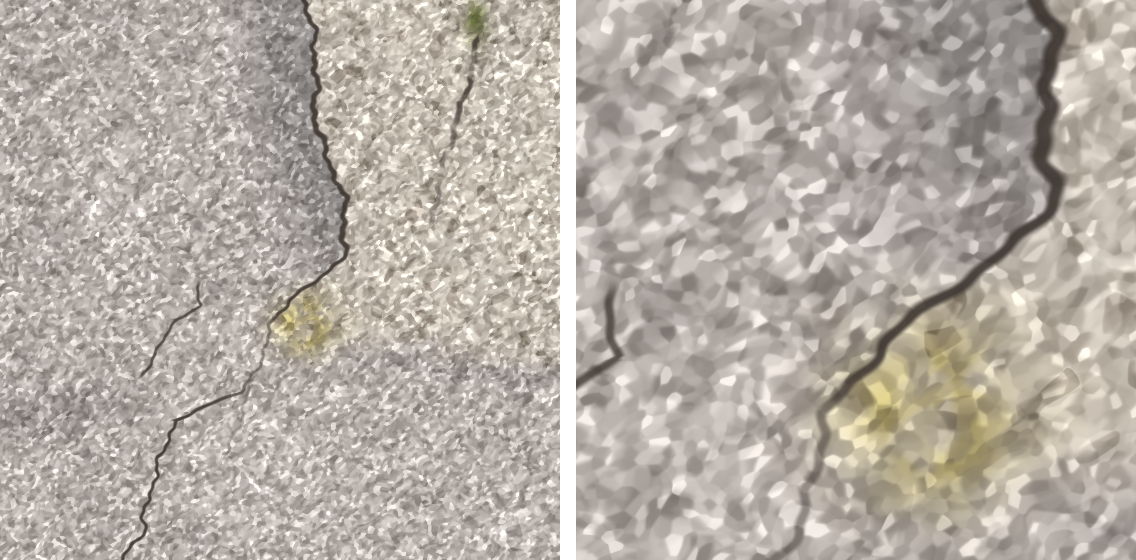
Left: the whole. Right: its middle third, enlarged.
Give the GLSL for this texture, as a WebGL 1 fragment shader.

```glsl
precision highp float;
// Weathered grey stone with wandering cracks, a shaded ledge and a little moss.
// Grain is smooth cellular noise; each crack is a curve x(y) built from ramps
// and layered sines, drawn by its slope-corrected distance.
uniform vec2 u_resolution;

vec2 hash2(vec2 p) {
  vec2 q = vec2(dot(p, vec2(127.1, 311.7)), dot(p, vec2(269.5, 183.3)));
  return fract(sin(q) * 4375.85);
}

// Soft Voronoi: every cell has a random tone, blended by distance. Mean 0.
float grains(vec2 p) {
  vec2 cell = floor(p), f = fract(p);
  float total = 0.0, weight = 0.0;
  for (int j = -1; j <= 1; j++) {
    for (int i = -1; i <= 1; i++) {
      vec2 o = vec2(float(i), float(j));
      vec2 r = o + hash2(cell + o) - f;
      float w = exp(-9.0 * dot(r, r));
      total += w * hash2(cell + o + 37.0).x;
      weight += w;
    }
  }
  return total / weight - 0.5;
}

float wander(float y) {
  return 0.004 * sin(61.0 * y) + 0.003 * sin(127.0 * y + 1.0) + 0.0015 * sin(291.0 * y + 2.0);
}

float ramp(float a, float b, float y) { return clamp((y - a) / (b - a), 0.0, 1.0); }

// Main crack: climbs to the right, then leans back near the top.
float mainCrack(float y) {
  return 0.215 + 0.045 * smoothstep(0.0, 0.06, y) + 0.055 * ramp(0.10, 0.26, y)
    + 0.115 * ramp(0.25, 0.30, y) + 0.05 * ramp(0.30, 0.38, y)
    + 0.135 * smoothstep(0.41, 0.56, y) - 0.052 * smoothstep(0.62, 0.80, y)
    - 0.018 * smoothstep(0.92, 1.0, y) + wander(y);
}

float shortCrack(float y) {
  return 0.247 + 0.072 * ramp(0.32, 0.435, y) + 0.036 * ramp(0.43, 0.455, y)
    + 0.6 * wander(y + 0.3);
}

float branchCrack(float y) { return 0.40 + 0.055 * ramp(0.17, 0.33, y) + wander(y + 0.6); }

float rightCrack(float y) {
  return 0.772 + 0.085 * smoothstep(0.58, 0.98, y) + 0.7 * wander(y + 0.1);
}

// Signed distance to a curve x(y), from its offset now and a little higher.
float curveDistance(float x, float here, float above) {
  float slope = (above - here) / 0.003;
  return (x - here) / sqrt(1.0 + slope * slope);
}

float line(float d, float halfWidth) {
  return 1.0 - smoothstep(halfWidth * 0.4, halfWidth + 0.0025, abs(d));
}

float span(float a, float b, float fade, float y) {
  return smoothstep(a - fade, a + fade, y) * (1.0 - smoothstep(b - fade, b + fade, y));
}

float blob(vec2 p, vec2 center, vec2 radius) {
  vec2 q = (p - center) / radius;
  return exp(-dot(q, q));
}

void main() {
  vec2 p = gl_FragCoord.xy / u_resolution;

  // Grain, warped and stretched along a rising diagonal
  vec2 warp = vec2(sin(p.y * 93.0 + 3.0 * sin(p.x * 41.0)), sin(p.x * 87.0 + 3.0 * sin(p.y * 37.0)));
  vec2 q = mat2(0.8, -0.75, 0.6, 1.0) * (p + 0.0025 * warp);
  float coarse = grains(q * 74.0);
  float fine = grains(q * 128.0 + 11.0);
  float clouds = grains(p * 6.0 + 3.0) + 0.6 * grains(p * 17.0);
  float patches = grains(p * 34.0 + 5.0);

  // Slabs: grey to the left and below, pale and warm at upper right
  float side = p.x - mainCrack(p.y);
  float rim = p.y - (0.455 - 0.11 * p.x + 0.03 * clouds + 0.02 * patches);
  float pale = smoothstep(-0.004, 0.012, side) * smoothstep(-0.025, 0.04, rim);
  float ledge = smoothstep(-0.16, -0.04, side + 0.04 * clouds)
    * (1.0 - smoothstep(-0.004, 0.006, side)) * smoothstep(0.43, 0.68, p.y);
  vec3 stone = mix(vec3(0.715, 0.685, 0.665), vec3(0.785, 0.75, 0.705), pale);
  stone *= 1.0 + 0.07 * clouds + 0.03 * patches;
  stone *= mix(vec3(1.0), vec3(0.80, 0.81, 0.825), ledge);

  // Dim bands: lower left hollow and the seam under the pale slab
  float hollow = blob(p, vec2(0.10, 0.26 + 0.2 * (p.x - 0.1)), vec2(0.17, 0.05));
  float seam = exp(-pow((rim + 0.025) / 0.025, 2.0)) * smoothstep(0.58, 0.70, p.x);
  stone *= 1.0 - 0.10 * hollow - 0.09 * seam;

  // Mineral relief, bright flecks and pits
  stone += (0.20 * coarse + 0.25 * fine) * mix(1.0, 0.8, ledge);
  stone += 0.09 * smoothstep(0.22, 0.42, fine);
  float pits = smoothstep(0.2, 0.4, -grains(q * 52.0 + 23.0));
  stone -= vec3(0.15, 0.155, 0.16) * pits * (0.25 + 0.75 * pale);

  // Moss, broken up by the grain
  float olive = blob(p, vec2(0.545, 0.42), vec2(0.055, 0.05)) * (0.8 + 0.9 * patches + 0.5 * coarse);
  float green = blob(p, vec2(0.85, 0.96), vec2(0.02, 0.038)) * (1.0 + 0.6 * coarse);
  stone *= mix(vec3(1.0), vec3(0.84, 0.81, 0.54), clamp(olive, 0.0, 1.0));
  stone *= mix(vec3(1.0), vec3(0.52, 0.57, 0.36), clamp(green, 0.0, 1.0));

  // Cracks
  float y = p.y, above = p.y + 0.003;
  float d = curveDistance(p.x, mainCrack(y), mainCrack(above));
  float thick = 0.0022 + 0.0022 * smoothstep(0.45, 0.6, y) * (1.0 + 1.6 * patches);
  float dark = line(d, thick) * (0.88 - 0.4 * span(0.30, 0.43, 0.03, y));
  d = curveDistance(p.x, shortCrack(y), shortCrack(above));
  dark = max(dark, 0.75 * line(d, 0.0018) * span(0.325, 0.495, 0.008, y));
  d = curveDistance(p.x, branchCrack(y), branchCrack(above));
  dark = max(dark, (0.35 + 0.4 * patches) * line(d, 0.002) * span(0.18, 0.34, 0.02, y));
  d = curveDistance(p.x, rightCrack(y), rightCrack(above));
  dark = max(dark, (0.42 + 0.8 * patches) * line(d, 0.005) * span(0.60, 0.95, 0.02, y));
  stone = mix(stone, vec3(0.23, 0.20, 0.18), clamp(dark, 0.0, 1.0));

  gl_FragColor = vec4(clamp(stone, 0.0, 1.0), 1.0);
}
```
